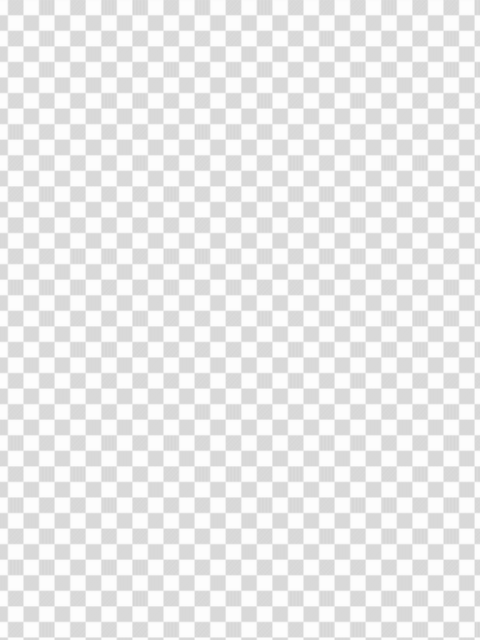
This pattern is drawn by a Shadertoy shader. Its source:

```glsl
#define CELLS_ACROSS 30.857
#define PHASE vec2(-0.509, 0.02)
#define LIGHT vec3(0.993)
#define DARK vec3(0.850)
#define EDGE_SOFTNESS 0.055
#define MOTTLE 0.010
#define HALO 0.006

const float PI = 3.14159265;

float hash(vec2 cell) {
    return fract(sin(dot(cell, vec2(127.1, 311.7))) * 4375.85);
}

// Alternates between -1 and 1 once per cell, with a soft ramp at each edge
vec2 softSquareWave(vec2 p, float halfWidth) {
    return clamp(sin(PI * p) / (PI * halfWidth), -1.0, 1.0);
}

// Faint compression-like grain: crossed ripples or vertical streaks per cell
float cellMottle(vec2 p) {
    vec2 cell = floor(p);
    float seed = hash(cell);
    float streaks = sin(28.0 * p.x + 6.0 * seed);
    float ripples = streaks * sin(25.0 * p.y + 9.0 * seed)
                  + 0.5 * sin(17.0 * (p.x + p.y));
    float evenRow = 1.0 - mod(cell.y, 2.0);
    float strength = mix(0.2, 1.0, evenRow) * mix(0.5, 1.0, seed);
    return strength * mix(ripples, streaks, step(0.65, seed));
}

void mainImage(out vec4 fragColor, in vec2 fragCoord) {
    // Cell coordinates, counted from the top left
    vec2 fromTop = vec2(fragCoord.x, iResolution.y - fragCoord.y);
    vec2 p = fromTop / iResolution.x * CELLS_ACROSS + PHASE;
    float pixel = CELLS_ACROSS / iResolution.x;

    // Checkerboard coverage
    vec2 wave = softSquareWave(p, max(EDGE_SOFTNESS, 0.6 * pixel));
    float dark = 0.5 + 0.5 * wave.x * wave.y;
    vec3 color = mix(LIGHT, DARK, dark);

    // Grain in the dark cells, slight dimming just inside the light ones
    vec2 toEdge = 0.5 - abs(fract(p) - 0.5);
    float halo = 1.0 - smoothstep(0.05, 0.25, min(toEdge.x, toEdge.y));
    color += MOTTLE * dark * cellMottle(p);
    color -= HALO * (1.0 - dark) * halo;

    fragColor = vec4(clamp(color, 0.0, 1.0), 1.0);
}
```
